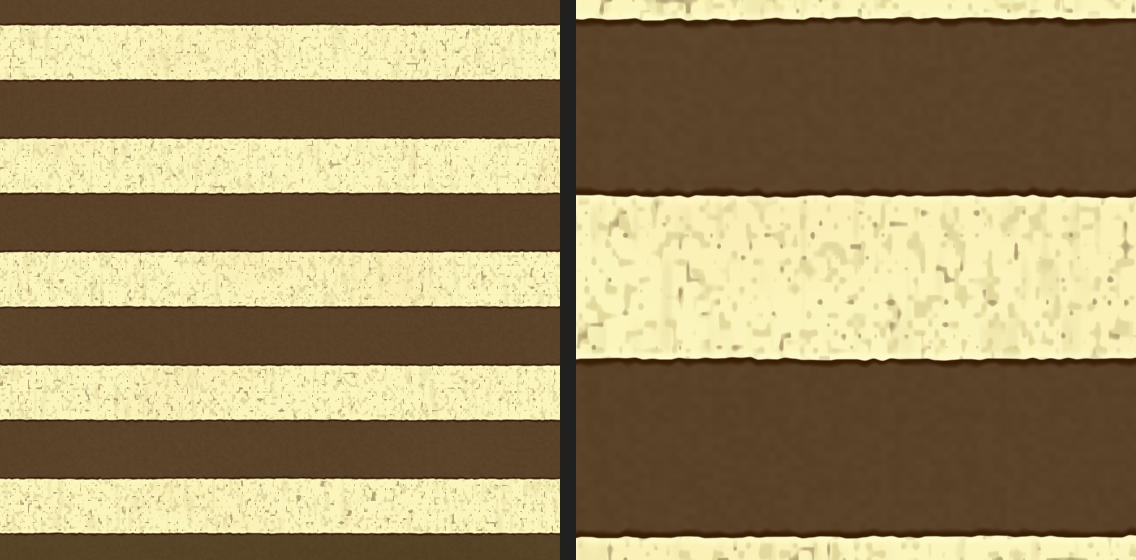
Left: the whole. Right: its middle third, enlarged.
Reproduce this pattern procedurally as a Shadertoy shader.

```glsl
// Horizontal cream and brown stripes with speckled paper grain and rough dark rims.

const float PERIOD = 0.2025;       // stripe spacing, in canvas heights
const float CENTER = 0.5013;       // height of the middle cream stripe
const float HALF_WIDTH = 0.0483;   // half thickness of a cream stripe
const float WOBBLE = 0.0022;       // roughness of the stripe edges
const float RIM = 0.0058;          // reach of the dark rim into the brown
const float MARK_CELL = 0.11;      // spacing of the rare scuff marks
const vec2 GRAIN = vec2(250.0, 190.0);
const vec2 FLECK = vec2(215.0, 150.0);

const vec3 CREAM = vec3(0.985, 0.962, 0.735);
const vec3 DULL_CREAM = vec3(0.87, 0.825, 0.585);
const vec3 FLECK_TAN = vec3(0.62, 0.54, 0.37);
const vec3 PEACH = vec3(0.98, 0.87, 0.64);
const vec3 HALO = vec3(1.0, 0.99, 0.82);
const vec3 BROWN = vec3(0.35, 0.26, 0.16);
const vec3 OLIVE = vec3(0.32, 0.26, 0.13);
const vec3 RIM_DARK = vec3(0.20, 0.10, 0.0);

float hash(vec2 p) {
    return fract(sin(dot(p, vec2(127.1, 311.7))) * 43758.5453);
}

float noise(vec2 p) {
    vec2 i = floor(p);
    vec2 f = fract(p);
    f = f * f * (3.0 - 2.0 * f);
    return mix(mix(hash(i), hash(i + vec2(1.0, 0.0)), f.x),
               mix(hash(i + vec2(0.0, 1.0)), hash(i + vec2(1.0, 1.0)), f.x), f.y);
}

// Signed distance to the nearest cream stripe, negative inside it
float stripeDistance(vec2 p) {
    float row = floor((p.y - CENTER) / PERIOD + 0.5);
    float offset = p.y - CENTER - row * PERIOD;
    float edgeId = row * 2.0 + step(0.0, offset);
    float fine = noise(vec2(p.x * 190.0, edgeId * 7.0 + 40.0)) - 0.5;
    float broad = noise(vec2(p.x * 12.0, edgeId * 5.0 + 90.0)) - 0.5;
    return abs(offset) - HALF_WIDTH + WOBBLE * (0.7 * fine + 0.5 * broad);
}

// Rare short slanted scuffs scattered over a coarse grid
float scuffs(vec2 p, float px) {
    vec2 cell = floor(p / MARK_CELL);
    vec2 local = fract(p / MARK_CELL) - 0.5;
    vec2 shift = vec2(hash(cell + 3.0), hash(cell + 8.0)) - 0.5;
    vec2 q = (local - 0.6 * shift) * MARK_CELL;
    float along = clamp(dot(q, vec2(0.8, 0.6)), -0.005, 0.005);
    float d = length(q - along * vec2(0.8, 0.6)) - 0.0011;
    return step(0.94, hash(cell + 21.0)) * (1.0 - smoothstep(-px, px, d));
}

vec3 creamPaper(vec2 p, float d, float px) {
    float grain = noise(p * GRAIN);
    float fleck = noise(p * FLECK + 57.0);
    float streak = noise(vec2(p.x * 160.0, p.y * 30.0));
    float stain = noise(p * vec2(7.0, 9.0) + 13.0);
    vec3 color = mix(CREAM, PEACH, 0.3 * smoothstep(0.6, 1.0, stain));
    color = mix(color, DULL_CREAM, 0.8 * smoothstep(0.58, 0.88, grain));
    color = mix(color, DULL_CREAM, 0.35 * smoothstep(0.6, 0.95, streak));
    color = mix(color, FLECK_TAN, 0.75 * smoothstep(0.80, 0.95, fleck));
    color = mix(color, FLECK_TAN, 0.8 * scuffs(p, px));
    // Pale halo along the stripe edge
    return mix(color, HALO, 0.6 * smoothstep(-0.006, -0.001, d));
}

vec3 brownInk(vec2 p, float d) {
    float grain = noise(p * 240.0 + 31.0) - 0.5;
    float tone = noise(p * 5.0 + 71.0) - 0.5;
    vec3 color = mix(BROWN, OLIVE, 0.6 * (1.0 - smoothstep(0.0, 0.08, p.y)));
    color += 0.022 * grain + 0.012 * tone;
    // Dark ragged rim where the ink meets the paper
    float reach = RIM * mix(0.6, 1.2, noise(p * vec2(170.0, 90.0) + 5.0));
    float rim = 1.0 - smoothstep(0.25 * reach, reach, d);
    return mix(color, RIM_DARK, 0.9 * rim);
}

void mainImage(out vec4 fragColor, in vec2 fragCoord) {
    float px = 1.0 / iResolution.y;
    vec2 p = fragCoord * px;
    float d = stripeDistance(p);
    float ink = smoothstep(-px, px, d);
    vec3 color = mix(creamPaper(p, d, px), brownInk(p, d), ink);
    fragColor = vec4(color, 1.0);
}
```
